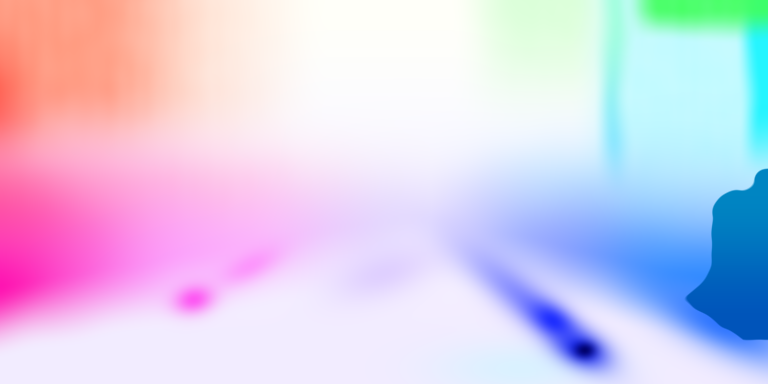
Give the GLSL for this background, as a WebGL 2 fragment shader.

```glsl
#version 300 es
precision highp float;

#define WARP 0.018
#define STREAKS 0.09
#define BAND_TOP 0.33
#define BAND_SLOPE 0.21
#define LEFT_STRENGTH 0.95
#define RIGHT_STRENGTH 0.88
#define BLOB_BLEND 0.035
#define BLOB_ROUGHNESS 0.008

uniform vec2 u_resolution;
out vec4 fragColor;

vec2 hashGradient(vec2 cell) {
    vec2 h = vec2(dot(cell, vec2(127.1, 311.7)), dot(cell, vec2(269.5, 183.3)));
    return 2.0 * fract(sin(h) * 43758.5) - 1.0;
}

float gradientNoise(vec2 p) {
    vec2 i = floor(p), f = fract(p), e = vec2(0.0, 1.0);
    vec2 w = f * f * f * (f * (f * 6.0 - 15.0) + 10.0);
    float low = mix(dot(hashGradient(i), f), dot(hashGradient(i + e.yx), f - e.yx), w.x);
    float high = mix(dot(hashGradient(i + e), f - e), dot(hashGradient(i + e.yy), f - e.yy), w.x);
    return mix(low, high, w.y);
}

// Elliptical Gaussian, turned by an angle
float glow(vec2 p, vec2 centre, vec2 size, float angle) {
    float c = cos(angle), s = sin(angle);
    vec2 d = mat2(c, -s, s, c) * (p - centre) / size;
    return exp(-dot(d, d));
}

// Soft interval from a to b
float span(float x, float a, float b, float soft) {
    return smoothstep(a - soft, a + soft, x) * (1.0 - smoothstep(b - soft, b + soft, x));
}

float roundBox(vec2 p, vec2 halfSize, float radius) {
    vec2 d = abs(p) - halfSize + radius;
    return length(max(d, 0.0)) + min(max(d.x, d.y), 0.0) - radius;
}

float smoothMin(float a, float b, float k) {
    float h = max(k - abs(a - b), 0.0) / k;
    return min(a, b) - h * h * k * 0.25;
}

// Body, top bump and pointed lobe on the right edge
float blobDistance(vec2 p) {
    p += BLOB_ROUGHNESS * gradientNoise(p * 22.0);
    float body = roundBox(p - vec2(2.03, 0.318), vec2(0.177, 0.187), 0.07);
    float bump = roundBox(p - vec2(2.03, 0.5), vec2(0.065, 0.06), 0.03);
    float upper = dot(p - vec2(1.778, 0.22), vec2(-0.65, 0.76));
    float lower = dot(p - vec2(1.778, 0.212), vec2(-0.52, -0.855));
    float lobe = -smoothMin(-upper, -lower, 0.02);
    float shape = smoothMin(smoothMin(body, bump, BLOB_BLEND), lobe, BLOB_BLEND);
    return -smoothMin(-shape, -max(lower, 0.115 - p.y), 0.02);
}

// Hue of the lower band, from hot pink to blue
vec3 bandColour(float x) {
    vec3 c = mix(vec3(1.0, 0.03, 0.68), vec3(1.0, 0.38, 1.0), smoothstep(0.0, 0.5, x));
    c = mix(c, vec3(0.65, 0.52, 1.0), smoothstep(0.65, 1.05, x));
    c = mix(c, vec3(0.25, 0.38, 1.0), smoothstep(1.05, 1.4, x));
    return mix(c, vec3(0.06, 0.48, 1.0), smoothstep(1.4, 1.75, x));
}

void main() {
    vec2 p = gl_FragCoord.xy / u_resolution.y;
    p.x *= 2.0 * u_resolution.y / u_resolution.x;
    vec2 q = p + WARP * vec2(gradientNoise(p * 6.0), gradientNoise(p * 6.0 + 19.0));
    float streak = 1.0 + STREAKS * (gradientNoise(p * vec2(30.0, 4.0)) + gradientNoise(p * 14.0));

    // Pale ground
    vec3 col = mix(vec3(0.95, 0.925, 1.0), vec3(0.985, 0.985, 1.0), smoothstep(0.1, 0.6, p.y));
    col = mix(col, vec3(1.0, 1.0, 0.975), smoothstep(0.65, 1.0, p.y));
    col = mix(col, vec3(0.83, 0.95, 1.0), 0.8 * glow(p, vec2(1.36, 0.04), vec2(0.22, 0.07), 0.0));

    // Warm upper left
    float warm = smoothstep(0.55, 0.78, q.y);
    col = mix(col, vec3(1.0, 0.84, 0.77), 0.72 * warm * streak * (1.0 - smoothstep(0.45, 0.86, q.x)));
    col = mix(col, vec3(1.0, 0.58, 0.47), 0.85 * warm * streak * (1.0 - smoothstep(0.24, 0.56, q.x)));
    col = mix(col, vec3(1.0, 0.25, 0.2), 0.65 * glow(q, vec2(-0.02, 0.73), vec2(0.09, 0.15), 0.0));
    col = mix(col, vec3(1.0, 0.3, 0.5), 0.8 * glow(q, vec2(-0.05, 0.48), vec2(0.38, 0.16), 0.0));
    col = mix(col, vec3(1.0, 0.72, 0.82), 0.55 * streak * glow(q, vec2(0.4, 0.52), vec2(0.4, 0.12), 0.0));

    // Green and cyan upper right
    col = mix(col, vec3(0.8, 1.0, 0.8), 0.7 * streak * span(q.x, 1.26, 1.57, 0.09) * smoothstep(0.62, 1.0, q.y));
    col = mix(col, vec3(0.74, 0.98, 1.0), 0.9 * streak * smoothstep(1.48, 1.68, q.x) * smoothstep(0.32, 0.65, q.y));
    col = mix(col, vec3(0.75, 0.93, 1.0), 0.6 * glow(q, vec2(1.5, 0.52), vec2(0.2, 0.12), 0.0));
    vec3 stripColour = mix(vec3(0.35, 0.88, 1.0), vec3(0.5, 1.0, 0.8), smoothstep(0.6, 0.95, p.y));
    col = mix(col, stripColour, 0.72 * span(q.x, 1.58, 1.62, 0.035) * smoothstep(0.47, 0.66, q.y));
    col = mix(col, vec3(0.08, 0.96, 1.0), 0.9 * smoothstep(1.92, 1.98, q.x) * smoothstep(0.52, 0.72, q.y));
    float green = smoothstep(1.62, 1.72, q.x) * smoothstep(0.89, 0.98, q.y);
    col = mix(col, vec3(0.25, 1.0, 0.36), 0.9 * green * streak);

    // Arched band with a soft lower edge
    float fromPeak = q.x - 1.1;
    float edge = BAND_TOP - BAND_SLOPE * sqrt(fromPeak * fromPeak + 0.01) - 0.03 * fromPeak;
    float above = max(q.y - edge - 0.1, 0.0) / mix(0.16, 0.23, smoothstep(0.2, 0.9, abs(fromPeak)));
    float strength = max(LEFT_STRENGTH * exp(-1.3 * max(q.x, 0.0)), RIGHT_STRENGTH * smoothstep(0.7, 2.0, q.x));
    float band = smoothstep(edge - 0.06, edge + 0.13, q.y) * exp(-above * above);
    col = mix(col, bandColour(q.x), strength * band);

    // Bright knots and the dark tail
    col = mix(col, vec3(1.0, 0.22, 0.94), 0.8 * glow(p, vec2(0.505, 0.22), vec2(0.052, 0.036), 0.2));
    col = mix(col, vec3(1.0, 0.4, 0.98), 0.5 * glow(p, vec2(0.65, 0.305), vec2(0.085, 0.036), 0.45));
    col = mix(col, vec3(0.8, 0.7, 1.0), 0.5 * glow(p, vec2(1.0, 0.285), vec2(0.14, 0.06), 0.3));
    col = mix(col, vec3(0.3, 0.35, 1.0), 0.7 * glow(p, vec2(1.39, 0.2), vec2(0.2, 0.05), -0.68));
    col = mix(col, vec3(0.05, 0.12, 1.0), 0.85 * glow(p, vec2(1.44, 0.165), vec2(0.06, 0.035), -0.55));
    col = mix(col, vec3(0.02, 0.1, 0.95), 0.9 * glow(p, vec2(1.515, 0.09), vec2(0.07, 0.042), -0.4));
    col = mix(col, vec3(0.0, 0.0, 0.4), 0.95 * glow(p, vec2(1.523, 0.088), vec2(0.027, 0.02), 0.0));
    col = mix(col, vec3(0.06, 0.38, 1.0), 0.8 * glow(p, vec2(1.88, 0.15), vec2(0.2, 0.065), -0.45));

    // Crisp deep blue blob
    float pixel = 1.0 / u_resolution.y;
    vec3 blobColour = mix(vec3(0.0, 0.33, 0.73), vec3(0.0, 0.52, 0.76), smoothstep(0.15, 0.5, p.y));
    col = mix(col, blobColour, 1.0 - smoothstep(-pixel, pixel, blobDistance(p)));

    fragColor = vec4(clamp(col, 0.0, 1.0), 1.0);
}
```
